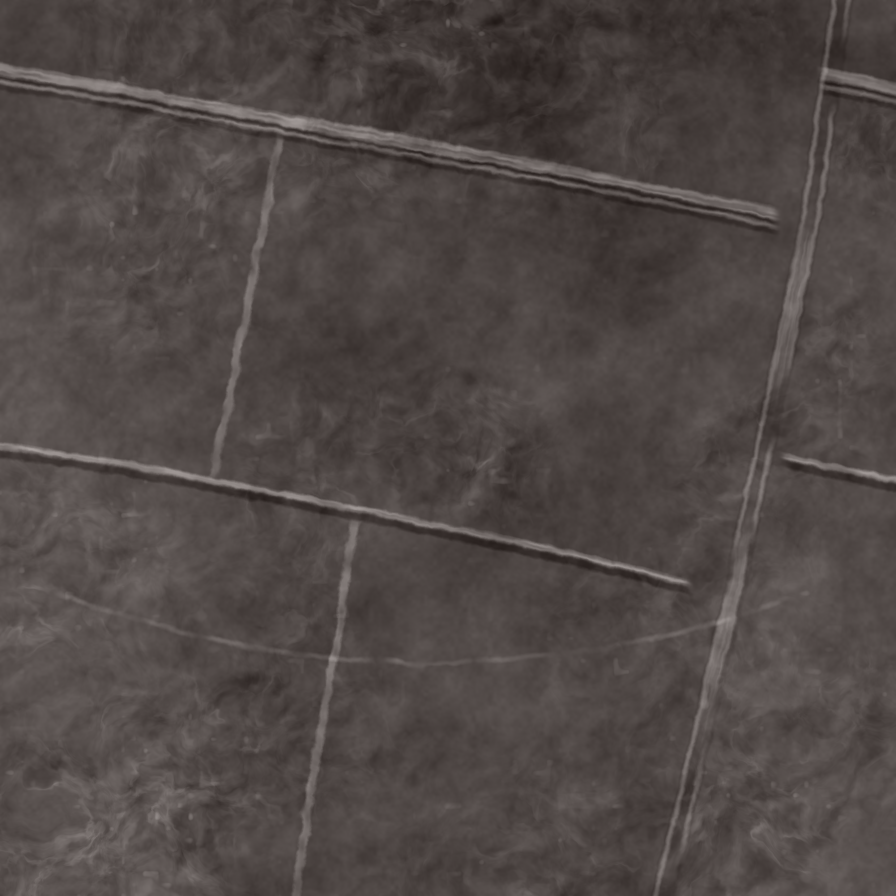
This texture is drawn by a Shadertoy shader. Its source:

```glsl
// Dark stamped slate paving: slanted courses, worn pale joints, cleft relief and one long scratch.

const float BASE_TONE = 0.303;                      // red level of plain stone
const vec3 TINT = vec3(0.0, -0.030, -0.039);        // warm grey offset from red
const float SOFT = 0.0024;                          // edge softness of joints
const float JOINT_GAIN = 1.3, RAGGED = 0.005;       // joint contrast and edge wear
const float COURSE_TOP = 0.919, COURSE_STEP = 0.416;
const float RIGHT_TOP = 0.925, RIGHT_STEP = 0.433, RIGHT_SLOPE = 0.22;
const float RELIEF = 0.36, GRAIN = 0.042, MOTTLE = 0.15, BLOTCH = 0.09;
const int COURSES = 2, CLEFTS = 7;
// Cleft patches: centre x, centre y, radius
const vec3 CLEFT[CLEFTS] = vec3[](
    vec3(0.55, 0.485, 0.065), vec3(0.17, 0.72, 0.12), vec3(0.11, 0.40, 0.08),
    vec3(0.45, 0.96, 0.09), vec3(0.12, 0.10, 0.19), vec3(0.94, 0.61, 0.06),
    vec3(0.84, 0.07, 0.07));

float hash(vec2 p) {
    vec3 q = fract(vec3(p.xyx) * 0.1031);
    q += dot(q, q.yzx + 33.33);
    return fract((q.x + q.y) * q.z);
}

float noise(vec2 p) {
    vec2 i = floor(p), f = fract(p);
    f = f * f * (3.0 - 2.0 * f);
    return mix(mix(hash(i), hash(i + vec2(1, 0)), f.x),
               mix(hash(i + vec2(0, 1)), hash(i + vec2(1, 1)), f.x), f.y);
}

float fbm(vec2 p) {
    float sum = 0.0, amp = 0.5;
    for (int i = 0; i < 5; i++) {
        sum += amp * noise(p);
        p = mat2(1.6, 1.2, -1.2, 1.6) * p + 7.3;
        amp *= 0.5;
    }
    return sum;
}

// Soft band of half width w around d = 0
float band(float d, float w) {
    float s = max(SOFT, 1.0 / iResolution.y);
    return 1.0 - smoothstep(w - s, w + s, abs(d));
}

// Smooth window that is 1 between a and b
float span(float x, float a, float b) {
    return smoothstep(a - 0.008, a + 0.008, x) * (1.0 - smoothstep(b - 0.008, b + 0.008, x));
}

// Tone of a course joint: a wide double ridge, or a single ridge with its shadow
float courseJoint(float d, float x, bool doubled) {
    float wear = 0.55 + 0.8 * noise(vec2(x * 30.0, d * 330.0));
    d += 0.003 * (noise(vec2(x * 14.0, 3.0)) - 0.5);
    if (doubled) {
        float swell = 0.004 + 0.005 * noise(vec2(x * 7.0, 9.0));
        return wear * (0.15 * band(d - 0.004, swell) + 0.12 * band(d + 0.010, 0.0022))
             - 0.07 * band(d + 0.005, 0.002) - 0.06 * band(d + 0.016, 0.003);
    }
    return 0.17 * wear * band(d, 0.0034) - 0.08 * band(d + 0.009, 0.004);
}

// Long upright joint: two broken rails, filled in places
float mainJoint(vec2 p, float ragged) {
    float d = p.x - (0.742 + 0.2 * p.y + 0.05 * p.y * (1.0 - p.y)) + ragged;
    d += 0.006 * (noise(vec2(p.y * 9.0, 2.0)) - 0.5);
    float tone = -0.03 * band(d, 0.013);
    for (int i = 0; i < 2; i++) {
        float side = float(i) * 2.0 - 1.0;
        float broken = smoothstep(0.15, 0.6, noise(vec2(p.y * 11.0, 20.0 + side * 5.0)));
        tone += 0.14 * broken * band(d - side * 0.008, 0.0026);
    }
    float fill = exp(-pow((p.y - 0.66) / 0.08, 2.0)) + 0.8 * exp(-pow((p.y - 0.31) / 0.11, 2.0));
    float streak = 0.6 + 0.7 * noise(vec2(d * 420.0, p.y * 40.0));
    return mix(tone, 0.14 * streak, clamp(fill, 0.0, 1.0) * band(d, 0.003 + 0.006 * fill));
}

void mainImage(out vec4 fragColor, in vec2 fragCoord) {
    vec2 p = fragCoord / iResolution.xy;
    float ragged = RAGGED * (fbm(p * 75.0) - 0.48);

    // Broad shading: paler at the left and the lower right corner
    float tone = BASE_TONE + 0.040 * (1.0 - smoothstep(0.0, 0.40, p.x));
    tone += 0.042 * smoothstep(0.74, 0.88, p.x) * (1.0 - smoothstep(0.1, 0.5, p.y));
    tone -= 0.036 * smoothstep(0.70, 0.95, p.y);
    tone -= 0.02 * smoothstep(0.4, 0.6, p.x) * (1.0 - smoothstep(0.74, 0.82, p.x));

    // Mottling from wide clouds to fine grain
    tone += MOTTLE * (fbm(p * 7.0 + 4.0) - 0.48) + BLOTCH * (fbm(p * 34.0 + 9.0) - 0.48);
    tone += GRAIN * (0.5 * noise(p * 110.0) + 0.5 * noise(p * 210.0) - 0.5);

    // Cleft relief lit from the upper left, strongest inside the patches
    float rough = 0.18 + 0.35 * smoothstep(0.45, 0.75, noise(p * 6.0 + 31.0));
    for (int i = 0; i < CLEFTS; i++) {
        vec2 q = (p - CLEFT[i].xy) / CLEFT[i].z;
        rough += 0.55 * exp(-dot(q, q));
    }
    vec2 w = p * 27.0 + 2.2 * vec2(fbm(p * 12.0), fbm(p * 12.0 + 17.0));
    vec2 lightStep = vec2(-0.09, 0.12);
    tone += RELIEF * rough * (fbm(w - lightStep) - fbm(w + lightStep));

    // Pale flakes and specks
    float vein = 1.0 - abs(2.0 * fbm(w * 0.8 + 5.0) - 0.96);
    tone += 0.13 * max(rough - 0.2, 0.0) * smoothstep(0.84, 1.0, vein) * noise(p * 50.0);
    tone += 0.16 * smoothstep(0.84, 1.0, noise(p * 80.0 + 11.0)) * noise(p * 20.0) * rough;

    // Courses left and right of the long joint, each with its cross joint
    float joints = mainJoint(p, ragged);
    for (int i = 0; i < COURSES; i++) {
        float k = float(i);
        float left = COURSE_TOP - COURSE_STEP * k - p.x * (0.173 - 0.023 * k + (0.014 + 0.051 * k) * p.x);
        float right = RIGHT_TOP - RIGHT_STEP * k - RIGHT_SLOPE * (p.x - 0.875);
        joints += courseJoint(p.y - left + ragged, p.x, i == 0) * span(p.x, -0.1, 0.866 - 0.098 * k);
        joints += courseJoint(p.y - right + ragged, p.x, i == 0) * span(p.x, 0.918 - 0.043 * k, 1.1);

        float top = 0.846 - 0.429 * k;
        float cross = p.x - (0.3125 + 0.0845 * k + (0.198 - 0.033 * k) * (p.y - top));
        cross += 0.007 * (fbm(vec2(p.y * 24.0, k * 8.0)) - 0.5) + 1.6 * ragged;
        float worn = 0.06 + 0.10 * noise(p * vec2(160.0, 70.0));
        joints += worn * band(cross, 0.0046) * span(p.y, top - 0.377 - 0.1 * k, top);
    }
    tone += JOINT_GAIN * joints;

    // Faint sagging scratch
    float sag = p.y - (0.26 + 0.45 * pow(p.x - 0.482, 2.0)) + 0.005 * (noise(p * 30.0) - 0.5) + ragged;
    tone += 0.13 * noise(p * 45.0 + 2.0) * band(sag, 0.0026) * span(p.x, 0.065, 0.9);

    fragColor = vec4(clamp(tone + TINT, 0.0, 1.0), 1.0);
}
```
